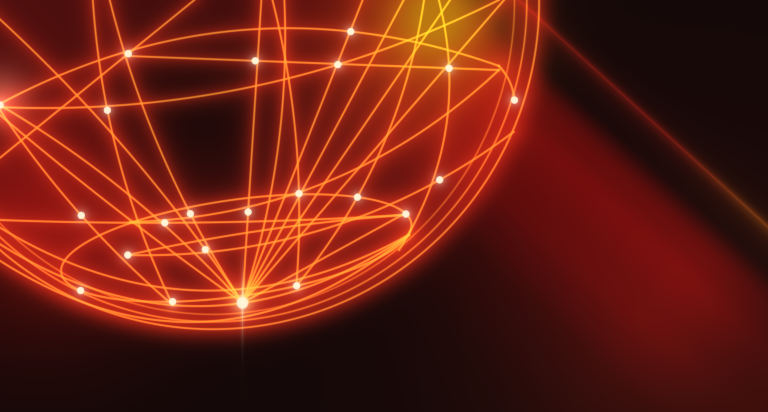
A WebGL 1 fragment shader for this background:

```glsl
precision highp float;
// A glowing wire globe, cut off by the top edge, hangs over dark red light shafts.
// Strands are bulged segments and ellipses that add up core, halo and spark light;
// the backdrop is built from soft gradients and hashed streaks parallel to the shaft.
uniform vec2 u_resolution;

// Lengths are in canvas heights.
const float ASPECT = 1.869;
const float CORE_WIDTH = 0.0023;
const float HALO_WIDTH = 0.0165;
const float HALO_GAIN = 0.64;
const float BEAD_SIZE = 0.0105;
const float NO_BEAD = -1.0;
const vec2 GLOBE = vec2(0.518, 0.995);
const float GLOBE_RADIUS = 0.794;
const vec2 POLE = vec2(0.590, 0.265);
const vec2 RING = vec2(0.575, 0.398);
const vec2 RING_RADII = vec2(0.430, 0.117);
const vec2 RING_TILT = vec2(0.990, 0.139);
const vec2 SHAFT = vec2(1.262, 1.0);
const vec2 SHAFT_NORMAL = vec2(0.672, 0.741);
const vec3 NIGHT = vec3(0.080, 0.032, 0.030);
const vec3 SHAFT_RED = vec3(0.36, 0.015, 0.018);
const vec3 GLOBE_RED = vec3(0.22, 0.025, 0.022);
const vec3 HALO_RED = vec3(0.88, 0.19, 0.11);
const vec3 CORE_GOLD = vec3(0.50, 0.48, 0.12);
const vec3 FLARE_YELLOW = vec3(0.74, 0.53, 0.06);
const vec3 SPARK_WHITE = vec3(1.0, 0.97, 0.86);

vec2 p;
float core = 0.0, halo = 0.0, spark = 0.0;

float hash(float n) {
  n = fract(n * 0.1031);
  n *= n + 33.33;
  return fract(n * (n + n));
}

float noise(float x) {
  float f = fract(x);
  return mix(hash(floor(x)), hash(floor(x) + 1.0), f * f * (3.0 - 2.0 * f));
}

float blob(vec2 center, float radius) {
  vec2 q = (p - center) / radius;
  return exp(-dot(q, q));
}

void glow(float d, float strength) {
  core += strength * exp(-d * d / (CORE_WIDTH * CORE_WIDTH));
  halo += strength * HALO_GAIN * exp(-d / HALO_WIDTH);
}

void bead(vec2 center, float size) {
  float d = length(p - center);
  spark += 1.5 * (1.0 - smoothstep(size * 0.5, size, d)) + 0.6 * exp(-d / (0.8 * size));
}

// Parabolic strand from a to b; a bead sits at fraction beadAt.
void strand(vec2 a, vec2 b, float bulge, float beadAt) {
  float len = length(b - a);
  vec2 along = (b - a) / len, side = vec2(-along.y, along.x);
  float t = dot(p - a, along) / len, tc = clamp(t, 0.0, 1.0);
  float slope = 4.0 * bulge * (1.0 - 2.0 * tc) / len;
  float off = dot(p - a, side) - 4.0 * bulge * tc * (1.0 - tc);
  glow(length(vec2(off / sqrt(1.0 + slope * slope), (t - tc) * len)), 1.0);
  if (beadAt >= 0.0)
    bead(mix(a, b, beadAt) + side * 4.0 * bulge * beadAt * (1.0 - beadAt), BEAD_SIZE);
}

float ellipse(vec2 q, vec2 r) {
  float f = length(q / r);
  return abs(f * (f - 1.0)) / max(length(q / (r * r)), 0.001);
}

vec3 backdrop() {
  float s = dot(p - SHAFT, SHAFT_NORMAL);
  float along = dot(p - SHAFT, vec2(SHAFT_NORMAL.y, -SHAFT_NORMAL.x));
  // Broad shaft below the bright edge
  float depth = min(s + 0.14, 0.0) / 0.36;
  float lit = (1.0 - smoothstep(-0.16, -0.07, s)) * exp(-depth * depth);
  lit *= 1.0 - 0.65 * smoothstep(0.72, 1.08, along);
  float streak = 0.8 + 0.35 * noise(s * 13.0 + 40.0);
  vec3 col = NIGHT + SHAFT_RED * lit * streak * smoothstep(0.5, 1.25, p.x);
  float edge = exp(-abs(s) / 0.007) + 0.35 * exp(-abs(s + 0.012) / 0.025);
  col += vec3(0.30, 0.05 + 0.10 * smoothstep(1.6, 1.87, p.x), 0.03) * edge;
  col += vec3(0.08, 0.025, 0.015) * blob(vec2(1.65, 0.08), 0.5);
  // Globe interior with a dark hollow
  float inside = 1.0 - smoothstep(-0.03, 0.06, length(p - GLOBE) - GLOBE_RADIUS);
  float hollow = 1.0 - 0.9 * blob(vec2(0.47, 0.72), 0.24);
  col += GLOBE_RED * inside * hollow;
  return col + vec3(0.25, 0.02, 0.015) * blob(vec2(0.1, 0.45), 0.28);
}

void globe() {
  // Rim, shallow bowls and the fan from the pole
  for (int i = 0; i < 4; i++) {
    float k = float(i), angle = radians(21.7 + 6.4 * k);
    if (i < 3) glow(ellipse(p - GLOBE, GLOBE_RADIUS - vec2(0.03, 0.018) * k), 0.9 - 0.25 * k);
    if (i < 3) strand(vec2(-0.02, 0.46 - 0.04 * k), vec2(0.995, 0.43), -0.15 - 0.018 * k, NO_BEAD);
    strand(POLE, POLE + 0.98 * vec2(sin(angle), cos(angle)), 0.0, NO_BEAD);
  }
  // Lower ring with its beads
  vec2 q = p - RING;
  q = vec2(dot(q, RING_TILT), dot(q, vec2(-RING_TILT.y, RING_TILT.x)));
  glow(ellipse(q, RING_RADII), 1.0);
  for (int i = 0; i < 5; i++) {
    float k = float(i), angle = radians(i < 2 ? 12.0 + 32.0 * k : 41.5 * k + 122.0);
    vec2 e = RING_RADII * vec2(cos(angle), sin(angle));
    bead(RING + vec2(dot(e, vec2(RING_TILT.x, -RING_TILT.y)), dot(e, RING_TILT.yx)), BEAD_SIZE);
  }
  // Upper ring and crossing chords
  strand(vec2(0.0, 0.748), vec2(1.214, 0.840), 0.134, 0.71);
  strand(vec2(1.214, 0.840), vec2(1.252, 0.757), 0.008, 1.0);
  strand(vec2(0.313, 0.864), vec2(1.214, 0.830), 0.0, 0.342);
  strand(vec2(0.0, 0.740), vec2(1.214, 1.0), -0.080, 0.665);
  strand(vec2(0.0, 0.466), vec2(0.978, 0.478), -0.012, 0.41);
  strand(vec2(0.311, 0.381), vec2(1.250, 0.680), -0.085, 0.79);
  strand(vec2(0.316, 0.461), vec2(1.214, 0.830), -0.092, NO_BEAD);
  strand(vec2(0.311, 0.381), vec2(0.978, 0.478), 0.012, 0.0);
  // Meridians
  strand(vec2(0.226, 1.0), vec2(0.420, 0.260), -0.037, 0.35);
  strand(vec2(0.267, 1.0), POLE, -0.034, 0.69);
  strand(vec2(0.636, 1.0), POLE, 0.0, 0.70);
  strand(vec2(0.663, 1.0), vec2(0.721, 0.306), 0.029, 0.68);
  strand(vec2(0.692, 1.0), POLE, 0.034, NO_BEAD);
  strand(vec2(1.032, 1.0), vec2(0.721, 0.306), 0.053, NO_BEAD);
  strand(vec2(1.068, 1.0), vec2(0.971, 0.393), 0.066, 0.26);
  // Left strands and the pole
  strand(vec2(-0.012, 0.964), POLE, 0.028, 0.83);
  strand(vec2(0.0, 0.745), POLE, 0.029, 0.0);
  strand(vec2(0.0, 0.721), POLE, -0.008, NO_BEAD);
  strand(vec2(0.0, 0.617), vec2(0.473, 1.0), 0.0, 0.66);
  strand(vec2(0.0, 0.733), vec2(0.420, 0.260), -0.022, 0.51);
  strand(POLE, vec2(0.978, 0.478), 0.0, NO_BEAD);
  bead(POLE, 0.017);
  vec2 ray = abs(p - POLE);
  spark += 0.8 * exp(-ray.x / 0.003 - ray.y / 0.035);
}

void main() {
  p = gl_FragCoord.xy / u_resolution * vec2(ASPECT, 1.0);
  globe();
  vec3 col = mix(backdrop(), HALO_RED, 1.0 - exp(-halo));
  col += vec3(0.03, 0.13, 0.01) * smoothstep(1.2, 3.5, halo);
  float flare = 0.72 * blob(vec2(1.065, 0.96), 0.12) + 0.22 * blob(vec2(1.04, 0.9), 0.22);
  col = mix(col, FLARE_YELLOW, min(flare, 0.85));
  col += vec3(0.30, 0.22, 0.18) * blob(vec2(0.0, 0.765), 0.07);
  col += CORE_GOLD * (1.0 - exp(-1.4 * core));
  col = mix(col, SPARK_WHITE, 1.0 - exp(-1.8 * spark));
  gl_FragColor = vec4(min(col, 1.0), 1.0);
}
```
